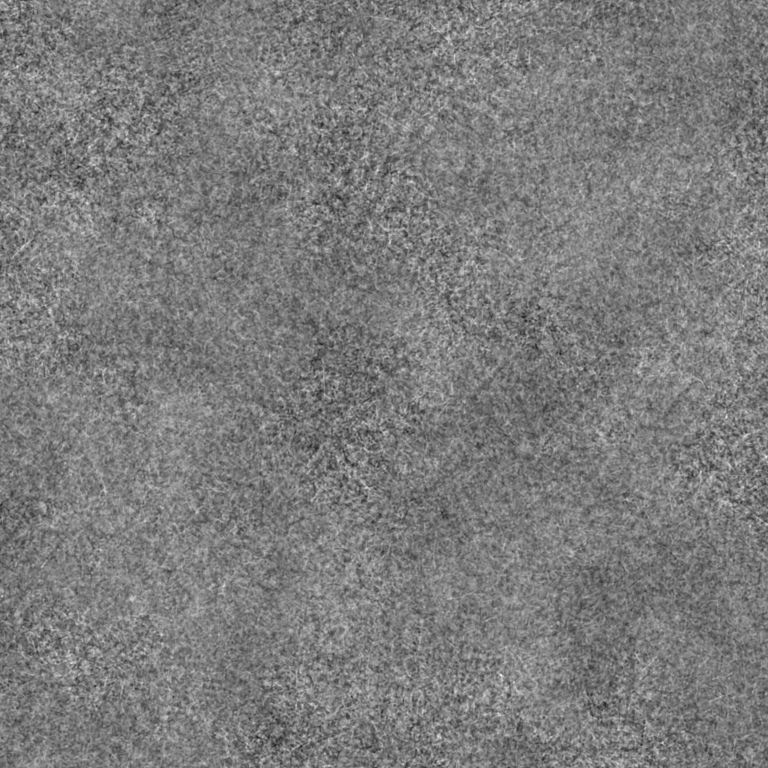
This texture is drawn by a WebGL 2 fragment shader. Its source:

```glsl
#version 300 es
precision highp float;

uniform vec2 u_resolution;
out vec4 fragColor;

const float TAU = 6.28318;
const float BASE_TONE = 0.478;
const float BLOTCH_SCALE = 9.0;
const float BLOTCH_CONTRAST = 0.19;
const float ROUGH_SCALE = 5.0;
const float ROUGH_MIN = 0.8;
const float ROUGH_MAX = 1.25;
const vec2 GRAIN_SCALE = vec2(210.0, 400.0);
const float GRAIN_CONTRAST = 0.18;
const int FIBRE_LAYERS = 6;
const float FIBRE_CELLS = 56.0;
const float FIBRE_CELL_STEP = 14.0;
const float FIBRE_WIDTH = 0.0014;
const float FIBRE_CONTRAST = 0.09;
const float FIBRE_DARKEST = -0.75;
const float FIBRE_SPREAD = 2.6;
const float FLOW_SCALE = 6.0;
const float WISP_CELLS = 17.0;
const float WISP_SHARE = 0.25;
const float WISP_CONTRAST = 0.12;

float hash(vec2 p) {
    return fract(sin(dot(p, vec2(127.1, 311.7))) * 43758.5453);
}

float valueNoise(vec2 p) {
    vec2 cell = floor(p);
    vec2 f = fract(p);
    f = f * f * (3.0 - 2.0 * f);
    float low = mix(hash(cell), hash(cell + vec2(1.0, 0.0)), f.x);
    float high = mix(hash(cell + vec2(0.0, 1.0)), hash(cell + 1.0), f.x);
    return mix(low, high, f.y);
}

float fbm(vec2 p) {
    float sum = 0.0;
    float weight = 0.45;
    for (int i = 0; i < 5; i++) {
        sum += weight * (valueNoise(p) - 0.5);
        p = mat2(1.6, 1.2, -1.2, 1.6) * p + 17.3;
        weight *= 0.68;
    }
    return sum;
}

// Short streaks crossing in three directions
float streakGrain(vec2 uv) {
    float sum = 0.0;
    for (int i = 0; i < 3; i++) {
        float angle = 0.4 + float(i) * TAU / 6.0;
        vec2 dir = vec2(cos(angle), sin(angle));
        vec2 p = vec2(dot(uv, dir), dot(uv, vec2(-dir.y, dir.x)));
        sum += valueNoise(p * GRAIN_SCALE + 73.0 * float(i)) - 0.5;
    }
    return sum;
}

// Coverage of one curved, tapered strand; lengths are in cell units
float strand(vec2 p, float angle, float bend, float halfLength, float width) {
    vec2 dir = vec2(cos(angle), sin(angle));
    float along = dot(p, dir);
    float across = dot(p, vec2(-dir.y, dir.x)) - bend * along * along;
    float taper = 1.0 - smoothstep(0.4 * halfLength, halfLength, abs(along));
    return taper * (1.0 - smoothstep(0.0, width, abs(across)));
}

// One strand per cell, light or dark, loosely following a flow direction
float fibreLayer(vec2 uv, float cells, float seed, float width) {
    vec2 p = uv * cells + seed * 3.7;
    vec2 home = floor(p);
    float sum = 0.0;
    for (int y = -1; y <= 1; y++) {
        for (int x = -1; x <= 1; x++) {
            vec2 id = home + vec2(x, y);
            vec2 key = id + seed * 19.0;
            vec2 center = id + vec2(hash(key + 0.3), hash(key + 0.7));
            float flow = TAU * valueNoise(id / cells * FLOW_SCALE);
            float angle = flow + (hash(key + 1.9) - 0.5) * FIBRE_SPREAD;
            float bend = (hash(key + 5.1) - 0.5) * 0.35;
            float tone = mix(FIBRE_DARKEST, 1.0, hash(key + 8.3));
            sum += tone * strand(p - center, angle, bend, 0.9, width * cells);
        }
    }
    return sum;
}

// Sparse, long, pale strands
float wisps(vec2 uv, float width) {
    vec2 p = uv * WISP_CELLS;
    vec2 home = floor(p);
    float cover = 0.0;
    for (int y = -1; y <= 1; y++) {
        for (int x = -1; x <= 1; x++) {
            vec2 id = home + vec2(x, y);
            vec2 center = id + vec2(hash(id + 31.3), hash(id + 47.9));
            float shown = step(hash(id + 53.1), WISP_SHARE) * hash(id + 59.7);
            float angle = TAU * hash(id + 61.3);
            float bend = (hash(id + 67.1) - 0.5) * 1.2;
            cover = max(cover, shown * strand(p - center, angle, bend, 0.6, width * WISP_CELLS));
        }
    }
    return cover;
}

void main() {
    vec2 uv = gl_FragCoord.xy / u_resolution.y;
    float width = FIBRE_WIDTH + 0.4 / u_resolution.y;

    // Patches of tone and of roughness
    float blotch = fbm(uv * BLOTCH_SCALE);
    float rough = mix(ROUGH_MIN, ROUGH_MAX, smoothstep(-0.18, 0.18, fbm(uv * ROUGH_SCALE + 41.0)));

    // Matted fibres over fine grain
    float matted = GRAIN_CONTRAST * streakGrain(uv) + WISP_CONTRAST * wisps(uv, width);
    for (int i = 0; i < FIBRE_LAYERS; i++) {
        float layer = float(i);
        matted += FIBRE_CONTRAST * fibreLayer(uv, FIBRE_CELLS + FIBRE_CELL_STEP * layer, layer + 1.0, width);
    }

    float tone = BASE_TONE + BLOTCH_CONTRAST * blotch + rough * matted;
    fragColor = vec4(vec3(clamp(tone, 0.0, 1.0)), 1.0);
}
```
